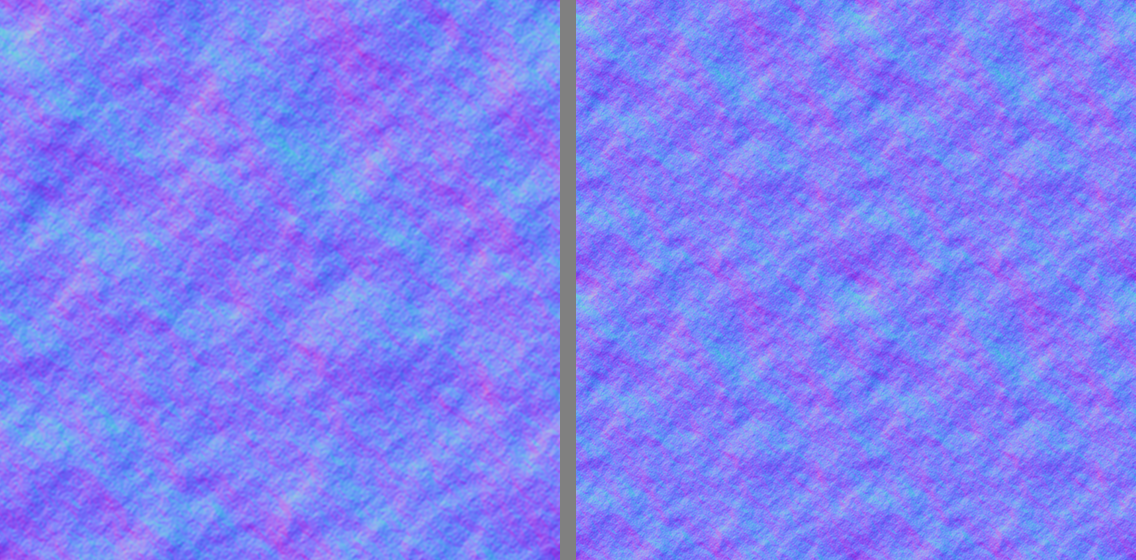
Left, the tile; right, the same tile 2 across and 2 down.
Write a WebGL 2 fragment shader that draws this texture map.

```glsl
#version 300 es
precision highp float;
precision highp int;

uniform vec2 u_resolution;
out vec4 fragColor;

const int   WAVES       = 300;                 // sines summed into the relief
const float LOWEST      = 2.4;                 // cycles per canvas, broadest swell
const float HIGHEST     = 145.0;               // cycles per canvas, finest grain
const float ROLL_OFF    = 0.05;                // how fast slopes fade with frequency
const float EVEN_SHARE  = 0.65;                // wave strength in every direction
const float DIAGONAL    = 0.45;                // extra strength along both diagonals
const float STREAK_BIAS = 0.12;                // favours ridges falling to the right
const vec2  STEEPNESS   = vec2(0.148, 0.168);  // typical slope along x and y
const vec3  FLAT_COLOUR = vec3(0.506, 0.504, 0.481);
const uint  SEED        = 71u;

const float TAU    = 6.2831853;
const float GOLDEN = 0.618034;

// Integer hash to a value in 0..1
float hash(uint n) {
    n = (n ^ 61u) ^ (n >> 16);
    n *= 9u;
    n ^= n >> 4;
    n *= 668265261u;
    n ^= n >> 15;
    return float(n >> 8) / 16777216.0;
}

// Strength of a wave by its direction
float directionWeight(float angle) {
    float diagonal = sin(2.0 * angle);
    return EVEN_SHARE + DIAGONAL * diagonal * diagonal + STREAK_BIAS * diagonal;
}

// Slope of a rough surface made of sines; whole wave numbers make it tile
vec2 reliefSlope(vec2 uv) {
    vec2 slope = vec2(0.0);
    float power = 0.0;
    for (int i = 0; i < WAVES; i++) {
        uint id = uint(i) * 2u + SEED;
        float level = (float(i) + hash(id)) / float(WAVES);
        float frequency = LOWEST * pow(HIGHEST / LOWEST, level);
        float angle = 0.5 * TAU * fract(float(i) * GOLDEN);
        vec2 wave = floor(frequency * vec2(cos(angle), sin(angle)) + 0.5);
        float amplitude = pow(frequency, -ROLL_OFF) * directionWeight(angle);
        float phase = fract(dot(wave, uv) + hash(id + 1u));
        slope += amplitude * normalize(wave) * cos(TAU * phase);
        power += amplitude * amplitude;
    }
    return 2.0 * slope / sqrt(power);
}

void main() {
    vec2 uv = gl_FragCoord.xy / u_resolution;
    vec2 slope = reliefSlope(uv) * STEEPNESS;

    // Surface normal with the green axis pointing down
    vec3 normal = normalize(vec3(-slope.x, slope.y, 1.0));
    fragColor = vec4(clamp(FLAT_COLOUR + 0.5 * normal, 0.0, 1.0), 1.0);
}
```
